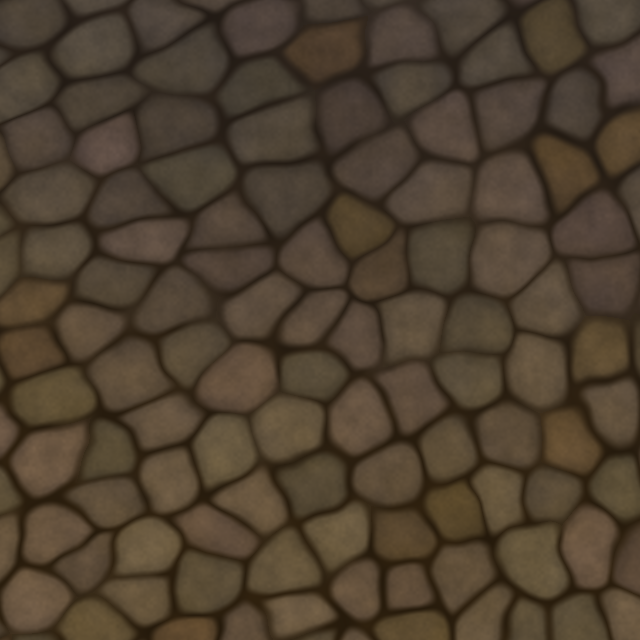
Give the GLSL for this texture, as a three.js fragment shader.

```glsl
// Worn cobblestone paving in dim light: rows climb to the right and level off
// at the lower right. Stones are jittered Voronoi cells on a bent grid, with
// rounded corners, soft earthy joints, a tint per stone and faint mottling.
#define COBBLES vec2(10.2, 11.0)
#define JITTER 0.58
#define ROW_SHIFT 0.42
#define WOBBLE 0.16
#define ROUNDING 17.0
#define JOINT 0.048
#define SOFTNESS 0.068
#define STONE_WARM vec3(0.375, 0.310, 0.225)
#define STONE_COOL vec3(0.298, 0.255, 0.222)
#define STONE_OCHRE vec3(0.345, 0.270, 0.150)
#define EARTH_WARM vec3(0.165, 0.115, 0.050)
#define EARTH_COOL vec3(0.155, 0.122, 0.095)

varying vec2 vUv;

float hash(vec2 p) {
  return fract(sin(dot(p, vec2(127.1, 311.7))) * 43758.5453);
}

vec2 hash2(vec2 p) {
  return vec2(hash(p), hash(p + 37.3));
}

float noise(vec2 p) {
  vec2 cell = floor(p);
  vec2 f = fract(p);
  f = f * f * (3.0 - 2.0 * f);
  float low = mix(hash(cell), hash(cell + vec2(1.0, 0.0)), f.x);
  float high = mix(hash(cell + vec2(0.0, 1.0)), hash(cell + 1.0), f.x);
  return mix(low, high, f.y);
}

float fbm(vec2 p) {
  float sum = 0.0;
  float gain = 0.5;
  for (int i = 0; i < 4; i++) {
    sum += gain * noise(p);
    p = mat2(1.6, 1.2, -1.2, 1.6) * p + 5.3;
    gain *= 0.5;
  }
  return sum / 0.9375;
}

// Bends the paving grid so the course direction changes across the canvas.
vec2 bendCourses(vec2 p) {
  float climb = 0.5 * p.x - 0.25 * p.x * p.x * (1.0 - 0.6 * p.y);
  float lean = 0.42 * p.y * (1.0 - 0.7 * p.x);
  return vec2(0.88 * p.x + 0.14 * p.x * p.x + lean, p.y - climb);
}

// Centre of the stone in a grid cell; each row slides by its own amount.
vec2 stoneCentre(vec2 cell) {
  float shift = ROW_SHIFT * (hash(vec2(cell.y, 9.7)) - 0.5);
  return cell + 0.5 + JITTER * (hash2(cell) - 0.5) + vec2(shift, 0.0);
}

// Returns the rounded distance to the joint, and the cell of the stone.
vec3 findStone(vec2 p) {
  vec2 base = floor(p);
  vec2 nearest = base;
  vec2 toNearest = vec2(9.0);
  for (int y = -1; y <= 1; y++) {
    for (int x = -1; x <= 1; x++) {
      vec2 cell = base + vec2(float(x), float(y));
      vec2 d = stoneCentre(cell) - p;
      if (dot(d, d) < dot(toNearest, toNearest)) {
        toNearest = d;
        nearest = cell;
      }
    }
  }
  float sum = 0.0;
  for (int y = -2; y <= 2; y++) {
    for (int x = -2; x <= 2; x++) {
      if (x == 0 && y == 0) continue;
      vec2 d = stoneCentre(nearest + vec2(float(x), float(y))) - p;
      float edge = dot(0.5 * (d + toNearest), normalize(d - toNearest));
      sum += exp(-ROUNDING * edge);
    }
  }
  return vec3(-log(sum) / ROUNDING, nearest);
}

void main() {
  // Layout, with slightly crooked edges
  vec2 grid = bendCourses(vUv) * COBBLES + vec2(3.0, 17.0);
  vec2 crook = vec2(noise(grid * 2.3), noise(grid * 2.3 + 41.0)) - 0.5;
  vec3 stone = findStone(grid + WOBBLE * crook);
  vec2 id = stone.yz;

  // Light falls off to a cooler, darker top
  float cool = smoothstep(0.1, 1.05, vUv.y + 0.3 * (fbm(vUv * 4.0) - 0.5));
  vec3 face = mix(STONE_WARM, STONE_COOL, cool);
  face = mix(face, STONE_OCHRE, 0.7 * smoothstep(0.78, 1.0, hash(id + 4.1)));
  face *= 0.90 + 0.21 * hash(id + 11.9);
  face += 0.014 * (hash(id + 23.0) - 0.5) * vec3(1.0, -0.7, 1.0);

  // Mottling, fine grain and a gently domed surface
  face *= 0.88 + 0.24 * fbm(vUv * 38.0);
  face *= 0.97 + 0.06 * noise(vUv * 190.0);
  face += 0.03 * (fbm(vUv * 17.0 + 8.0) - 0.5) * vec3(0.6, 0.3, -0.8);
  face *= mix(0.90, 1.03, smoothstep(0.04, 0.26, stone.x));

  // Joints of uneven width and depth
  float patchy = noise(grid * 0.9 + 60.0);
  float width = JOINT * (0.55 + 0.9 * patchy);
  float cover = smoothstep(width - SOFTNESS, width + SOFTNESS, stone.x);
  vec3 earth = mix(EARTH_WARM, EARTH_COOL, cool);
  earth *= 0.85 + 0.3 * noise(grid * 3.0 + 20.0);
  float depth = mix(0.62, 1.0, smoothstep(0.1, 0.55, noise(grid * 1.3 + 90.0)));
  gl_FragColor = vec4(mix(face, earth, depth * (1.0 - cover)), 1.0);
}
```
